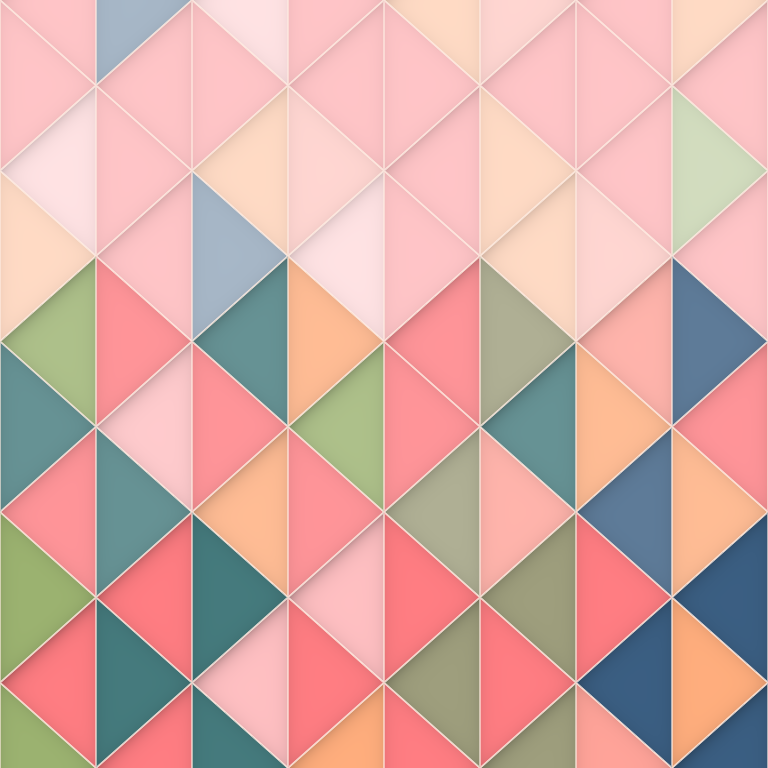
Give the GLSL for this pattern, as a WebGL 2 fragment shader.

```glsl
#version 300 es
precision highp float;

uniform vec2 u_resolution;
out vec4 fragColor;

// Layout: columns across, half-triangle rows down
const vec2 GRID = vec2(8.0, 9.0);
const float PALE_ROWS = 4.0;
const float MID_ROWS = 7.0;
const float PLAIN_ROW = 1.0;

// Whitening of each band
const float PALE_TINT = 0.55;
const float MID_TINT = 0.18;

// Seams and shadows, in canvas units
const float SEAM_HALF_WIDTH = 0.0012;
const float DIAGONAL_SEAM = 0.8;
const float VERTICAL_SEAM = 0.62;
const float SHADOW_WIDTH = 0.009;
const float DEEP_SHADOW = 0.30;
const float SOFT_SHADOW = 0.08;
const vec3 SEAM_COLOR = vec3(1.0, 0.93, 0.89);

// Coral, salmon, pink, orange, green, sage, teal, navy
const int COLOR_COUNT = 8;
const vec3 PALETTE[COLOR_COUNT] = vec3[COLOR_COUNT](
    vec3(1.00, 0.49, 0.51), vec3(1.00, 0.64, 0.60),
    vec3(1.00, 0.75, 0.76), vec3(1.00, 0.68, 0.49),
    vec3(0.61, 0.70, 0.44), vec3(0.62, 0.62, 0.49),
    vec3(0.27, 0.48, 0.49), vec3(0.23, 0.37, 0.51));

// Relative frequency of each colour in the pale and the lower bands
const float WEIGHT_SUM = 24.0;
const float PALE_WEIGHTS[COLOR_COUNT] =
    float[COLOR_COUNT](8.0, 4.0, 2.0, 6.0, 2.0, 0.0, 0.0, 2.0);
const float LOWER_WEIGHTS[COLOR_COUNT] =
    float[COLOR_COUNT](8.0, 1.0, 2.5, 3.0, 1.5, 3.0, 3.0, 2.0);

const float GOLDEN_STEP = 0.618034;

float hash(vec2 p) {
    return fract(sin(dot(p, vec2(12.9898, 78.233))) * 43758.5453);
}

float bandTint(float row) {
    return row < PALE_ROWS ? PALE_TINT : row < MID_ROWS ? MID_TINT : 0.0;
}

// Weighted pick; golden steps keep each row evenly mixed
vec3 triangleColor(float column, float row) {
    if (row == PLAIN_ROW) return PALETTE[0];
    float pick = WEIGHT_SUM * fract(column * GOLDEN_STEP + hash(vec2(row, 3.0)));
    for (int i = 0; i < COLOR_COUNT; i++) {
        pick -= row < PALE_ROWS ? PALE_WEIGHTS[i] : LOWER_WEIGHTS[i];
        if (pick < 0.0) return PALETTE[i];
    }
    return PALETTE[0];
}

float seam(float dist, float pixel) {
    return 1.0 - smoothstep(SEAM_HALF_WIDTH - 0.5 * pixel,
                            SEAM_HALF_WIDTH + 0.5 * pixel, dist);
}

float shadow(float dist) {
    return exp(-dist / SHADOW_WIDTH);
}

void main() {
    vec2 uv = gl_FragCoord.xy / u_resolution;
    float pixel = 1.0 / min(u_resolution.x, u_resolution.y);

    // Rows count down from the top edge
    vec2 p = vec2(uv.x, 1.0 - uv.y) * GRID;
    vec2 cell = floor(p);
    vec2 local = fract(p);

    // Each cell is split by a diagonal whose slope alternates
    bool rising = mod(cell.x + cell.y, 2.0) > 0.5;
    float diagonal = rising ? 1.0 - local.x : local.x;
    float row = cell.y + step(diagonal, local.y);

    // Distances to the three sides of the triangle
    bool baseOnLeft = mod(cell.x + row, 2.0) > 0.5;
    float reach = baseOnLeft ? 1.0 - local.x : local.x;
    float offset = p.y - row;
    vec2 cellSize = 1.0 / GRID;
    float slant = cellSize.x * cellSize.y / length(cellSize);
    float upper = (reach + offset) * slant;
    float lower = (reach - offset) * slant;
    float base = (1.0 - reach) * cellSize.x;

    // Flat fill, paler toward the top
    float tint = bandTint(row);
    vec3 color = mix(triangleColor(cell.x, row), vec3(1.0), tint);

    // Soft shadow, deepest under rising edges
    float edgeDepth = 0.6 + 0.4 * hash(vec2(cell.x, row));
    float shade = (baseOnLeft ? SOFT_SHADOW : DEEP_SHADOW * edgeDepth) * shadow(upper);
    shade += SOFT_SHADOW * (shadow(lower) + shadow(base));
    color *= 1.0 - shade * (1.0 - 0.8 * tint);

    // Light seams
    float line = max(DIAGONAL_SEAM * seam(min(upper, lower), pixel),
                     VERTICAL_SEAM * seam(base, pixel));
    color = mix(color, SEAM_COLOR, line);

    fragColor = vec4(color, 1.0);
}
```
